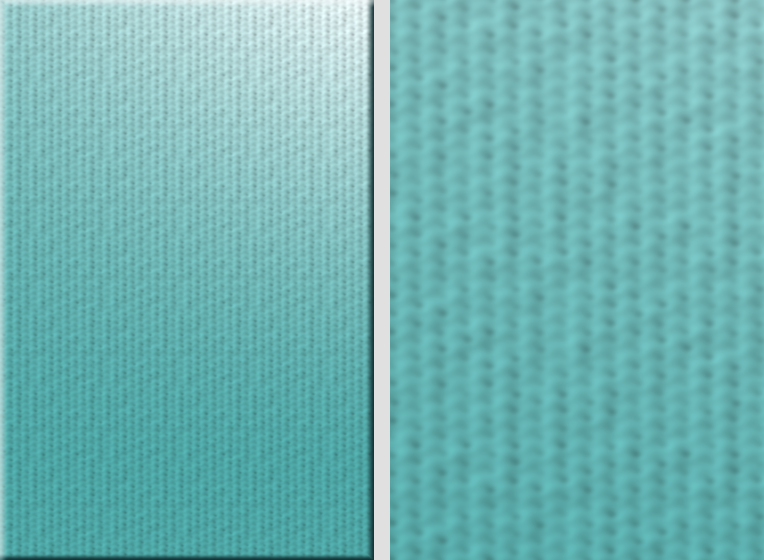
Left, the full canvas; right, a detail of the centre.
Write a WebGL 2 fragment shader that draws this texture.

```glsl
#version 300 es
precision highp float;
// Teal embossed woven panel with pitted columns, a diagonal sheen and a beveled rim.

#define COLUMNS 46.0
#define ROWS 96.0
#define TILE vec2(9.0, 13.0)
#define RELIEF 0.13
#define PIT_DEPTH 0.19
#define BEVEL 0.022
#define TEAL vec3(0.305, 0.655, 0.650)
#define SHEEN vec3(0.95, 0.975, 0.98)
#define RIM_DARK vec3(0.05, 0.17, 0.18)

uniform vec2 u_resolution;
out vec4 outColor;

const float TAU = 6.2831853;

// Random value per stitch, repeating with the cloth tile
float hash(vec2 cell) {
  cell = mod(cell, TILE);
  return fract(sin(dot(cell, vec2(127.1, 311.7))) * 43758.5453);
}

float noise(vec2 p) {
  vec2 i = floor(p);
  vec2 f = fract(p);
  f = f * f * (3.0 - 2.0 * f);
  float low = mix(hash(i), hash(i + vec2(1.0, 0.0)), f.x);
  float high = mix(hash(i + vec2(0.0, 1.0)), hash(i + 1.0), f.x);
  return mix(low, high, f.y);
}

// Small oval hole in each stitch, staggered on alternate columns
float pit(vec2 q) {
  q.y += 0.5 * mod(floor(q.x), 2.0);
  vec2 cell = floor(q);
  vec2 jitter = vec2(hash(cell + 3.0), hash(cell + 7.0)) - 0.5;
  vec2 d = (fract(q) - 0.5 - 0.16 * jitter) * vec2(4.6, 4.2);
  return exp(-dot(d, d)) * mix(0.35, 1.0, hash(cell));
}

// Cloth height: rounded columns, slanted strands, lumps and pits
float clothHeight(vec2 q) {
  float column = -0.16 * cos(TAU * (q.x - 0.5));
  float strand = 0.12 * cos(TAU * (q.y - 0.5 * q.x));
  return column + strand + 0.85 * noise(q) - 0.45 * pit(q);
}

void main() {
  vec2 uv = gl_FragCoord.xy / u_resolution;
  vec2 q = uv * vec2(COLUMNS, ROWS);

  // Sheen growing toward the upper right
  float rise = pow(clamp((uv.y - 0.15) / 0.85, 0.0, 1.0), 1.5);
  float sheen = rise * (0.43 + 0.52 * uv.x);
  vec3 color = mix(TEAL, SHEEN, sheen);

  // Emboss lit from the upper left
  vec2 awayFromLight = vec2(0.17, -0.17);
  float slope = clothHeight(q + awayFromLight) - clothHeight(q - awayFromLight);
  color *= 1.0 + RELIEF * slope - PIT_DEPTH * pit(q);

  // Bevel: bright left and top, dark right and bottom
  vec2 p = gl_FragCoord.xy / u_resolution.x;
  vec2 extent = u_resolution / u_resolution.x;
  float litEdge = min(p.x, extent.y - p.y);
  float darkEdge = min(extent.x - p.x, p.y * 1.25);
  float lit = 1.0 - smoothstep(0.0, BEVEL, litEdge);
  float dark = 1.0 - smoothstep(0.0, BEVEL, darkEdge);
  color = mix(color, SHEEN, 0.55 * lit);
  color = mix(color, RIM_DARK, 0.92 * dark * (1.0 - 0.5 * lit));

  outColor = vec4(clamp(color, 0.0, 1.0), 1.0);
}
```
